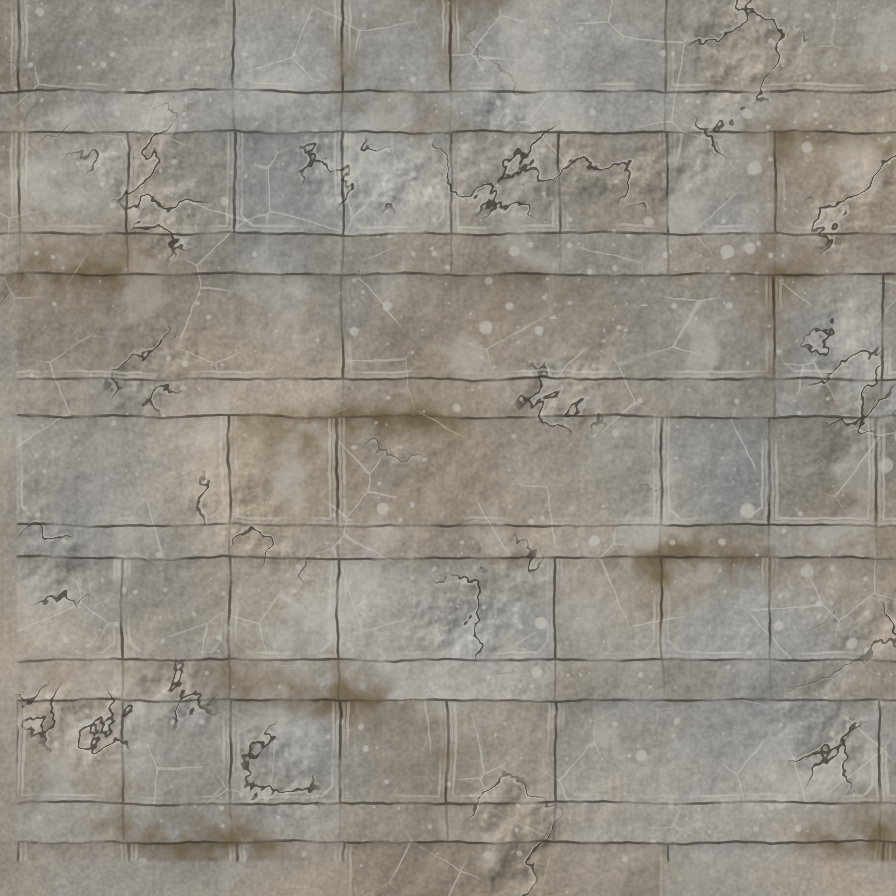
Reproduce this texture procedurally as a Shadertoy shader.

```glsl
// Weathered ashlar wall: six courses on an eight-column grid, each a bevelled panel
// over a thin ledge. Hashes merge columns into longer blocks; gradient noise adds
// relief, veins, cracks, brown stains and pale lichen.
#define COURSE 0.1585
#define COLUMN 0.1205
#define ORIGIN vec2(0.0195, 0.06)
#define LEDGE 0.26
#define JOINT_WIDTH 0.0011
#define BEVEL 0.008
#define JOINT_CHANCE 0.52
#define RELIEF 0.85
#define STAIN 0.75
#define LICHEN 0.65

const vec3 WARM = vec3(0.61, 0.57, 0.505), COOL = vec3(0.57, 0.565, 0.555);
const vec3 PALE = vec3(0.76, 0.745, 0.715), DARK = vec3(0.24, 0.22, 0.195);
const vec3 MOSS = vec3(0.425, 0.365, 0.265);

float hash(vec2 p) {
    vec3 q = fract(p.xyx * 0.1031);
    q += dot(q, q.yzx + 33.33);
    return fract((q.x + q.y) * q.z);
}

float corner(vec2 cell, vec2 offset) {
    float a = 6.2832 * hash(cell + 17.0);
    return dot(vec2(cos(a), sin(a)), offset);
}

float noise(vec2 p) {
    vec2 i = floor(p), f = p - i, u = f * f * (3.0 - 2.0 * f), e = vec2(1, 0);
    return mix(mix(corner(i, f), corner(i + e, f - e), u.x),
               mix(corner(i + e.yx, f - e.yx), corner(i + 1.0, f - 1.0), u.x), u.y);
}

float fbm(vec2 p) {
    float sum = 0.0, amp = 0.5;
    for (int i = 0; i < 5; i++, amp *= 0.5) {
        sum += amp * noise(p);
        p = mat2(1.6, 1.2, -1.2, 1.6) * p + 7.3;
    }
    return sum;
}

float line(float d, float width, float px) {
    return 1.0 - smoothstep(width - 0.5 * px, width + px, abs(d));
}

// Column line 3 runs through every course; the others come and go
bool hasJoint(float k, float row) {
    return k == 3.0 || hash(vec2(k + 5.0, row * 3.0 + 11.0)) < JOINT_CHANCE;
}

// Gap between the two nearest scattered points, zero along branching veins
float veinGap(vec2 p) {
    float first = 9.0, second = 9.0;
    for (int i = 0; i < 9; i++) {
        vec2 c = floor(p) + vec2(i % 3 - 1, i / 3 - 1);
        float d = length(c + vec2(hash(c + 3.0), hash(c + 71.0)) - p);
        second = min(second, max(first, d));
        first = min(first, d);
    }
    return second - first;
}

// Round flecks, one candidate per cell
float flecks(vec2 p, float chance, float px) {
    vec2 c = floor(p), centre = c + 0.3 + 0.4 * vec2(hash(c + 9.0), hash(c + 57.0));
    float d = length(p - centre) - mix(0.06, 0.26, pow(hash(c + 31.0), 3.0));
    return step(hash(c + 83.0), chance) * (1.0 - smoothstep(-px, px + 0.04, d));
}

void mainImage(out vec4 fragColor, in vec2 fragCoord) {
    vec2 uv = fragCoord / iResolution.xy;
    float px = 1.0 / iResolution.y;
    vec2 p = uv + 0.004 * vec2(noise(uv * 14.0), noise(uv * 14.0 + 40.0))
                + 0.0016 * vec2(noise(uv * 75.0), noise(uv * 75.0 + 60.0));

    // Course and block
    vec2 g = (p - ORIGIN) / vec2(COLUMN, COURSE);
    float row = floor(g.y), f = g.y - row;
    g.x += 0.08 * (hash(vec2(row + 8.0, 2)) - 0.5);
    float left = floor(g.x), right = left + 1.0;
    for (int i = 0; i < 3; i++) {
        if (!hasJoint(left, row)) left--;
        if (!hasJoint(right, row)) right++;
    }
    float side = min(g.x - left, right - g.x) * COLUMN, bed = min(f, 1.0 - f) * COURSE;
    float sill = (f - LEDGE - 0.08 * (hash(vec2(row + 4.0, 6)) - 0.5)) * COURSE;
    float panel = step(0.0, sill), block = hash(vec2(left + 20.0, row + 40.0 + 9.0 * panel));

    // Plain margins at the left and the base
    float margin = (1.0 - smoothstep(0.017, 0.021, uv.x)) * (1.0 - smoothstep(0.55, 0.75, uv.y));
    float base = (1.0 - smoothstep(0.036, 0.042, uv.y)) * smoothstep(0.17, 0.18, abs(uv.x - 0.565));
    float built = 1.0 - max(margin, base);

    // Stone tone, grain and chipped relief
    float cool = 0.5 + 2.0 * fbm(uv * 3.0 + 21.0) + 0.5 * (uv.y - 0.5 + (block - 0.5) * built);
    vec3 col = mix(WARM, COOL, clamp(cool, 0.0, 1.0));
    float chip = smoothstep(0.1, 0.3, noise(uv * 8.0 + 12.0)) * built;
    float slope = fbm(uv * 24.0) - fbm(uv * 24.0 + vec2(0.09, -0.09));
    float grain = noise(uv * 230.0) + 0.7 * noise(uv * 110.0);
    col *= 1.0 + 0.38 * fbm(uv * 5.0 + 3.0) + 0.11 * (block - 0.5) * built + 0.1 * grain
         + RELIEF * (0.5 + chip) * slope * mix(0.4, 1.0, built);

    // Brown stains along beds and joints
    float damp = smoothstep(0.02, 0.32, noise(uv * vec2(5, 7) + 33.0)) * (0.8 + 2.5 * fbm(uv * 35.0));
    float seep = exp(-bed / 0.022) + 0.5 * exp(-side / 0.015);
    col = mix(col, MOSS, clamp(STAIN * damp * seep, 0.0, 0.8) * built);

    // Lichen patches and flecks, denser near the top
    float patches = smoothstep(0.1, 0.28, fbm(uv * 11.0 + 50.0) + 0.05 * uv.y);
    float spread = 0.07 + 0.22 * uv.y * smoothstep(-0.15, 0.3, noise(uv * 5.0 + 90.0));
    float spots = max(flecks(p * 34.0, spread, 34.0 * px), flecks(p * 75.0, spread, 75.0 * px));
    col = mix(col, PALE, LICHEN * max(0.6 * patches, spots) * mix(0.4, 1.0, built));

    // Light veins, dark cracks with a lit rim
    float vein = line(veinGap(p * 13.0) / 13.0, 0.0013, px) * smoothstep(0.0, 0.25, noise(uv * 11.0 + 70.0));
    col = mix(col, PALE, 0.55 * vein * built);
    float crack = fbm(vec2(uv.x + uv.y, uv.x - uv.y) * vec2(6, 9) + 15.0);
    col = mix(col, PALE, 0.45 * line(crack - 0.02, 0.012, 6.0 * px) * chip);
    col = mix(col, DARK, 0.75 * line(crack, 0.008, 6.0 * px) * chip);

    // Worn bevel, cut across some lower corners
    float rim = min(side, sill), wear = smoothstep(-0.25, 0.3, noise(uv * 18.0 + 44.0)) * built;
    if (block > 0.55) rim = min(rim, 0.707 * (side + sill) - 0.012);
    col = mix(col, PALE, 0.55 * panel * wear * line(rim - BEVEL, 0.0013, px));

    // Broken joints, lit edges and shade below each bed
    float breaks = mix(0.35, 1.0, smoothstep(-0.25, 0.2, noise(uv * 23.0 + 8.0)));
    float groove = max(line(side, JOINT_WIDTH, px) * mix(0.4, 1.0, panel), line(min(abs(sill), bed), JOINT_WIDTH, px));
    float lit = max(line(side - 0.0035, 0.0012, px) * panel, line(sill - 0.0035, 0.0014, px));
    col *= 1.0 - 0.11 * built * exp((f - 1.0) * COURSE / 0.009);
    col = mix(col, PALE, 0.38 * lit * wear);
    col = mix(col, DARK, 0.72 * groove * breaks * built);
    fragColor = vec4(clamp(col, 0.0, 1.0), 1);
}
```
